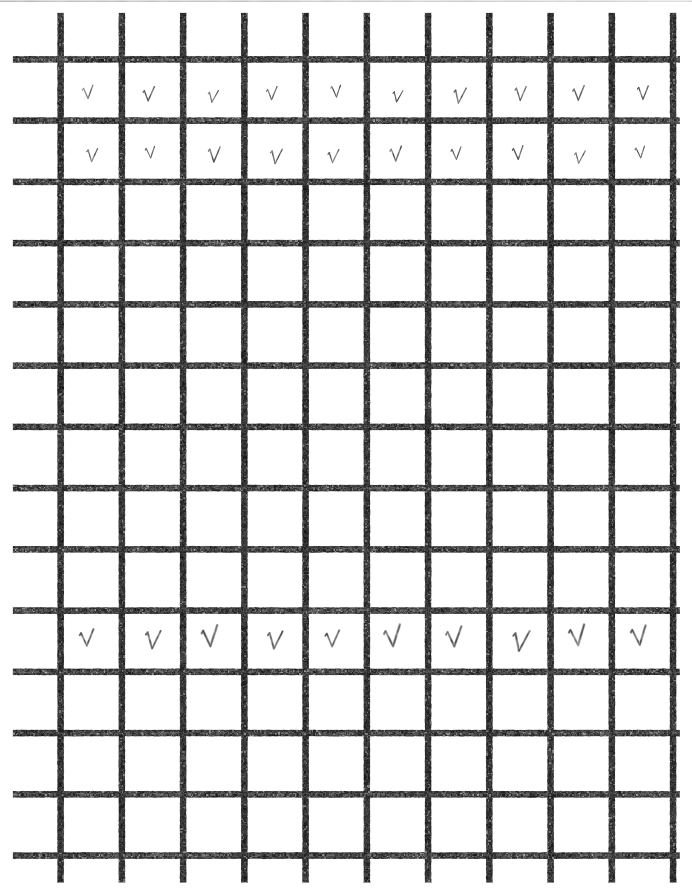
Reproduce this pattern procedurally as a Shadertoy shader.

```glsl
// Draws a speckled black grid on white paper, with three rows of pencil ticks.

float hash(vec2 p) {
    vec3 h = fract(p.xyx * vec3(0.1031, 0.1030, 0.0973));
    h += dot(h, h.yzx + 33.33);
    return fract((h.x + h.y) * h.z);
}

float noise(vec2 p) {
    vec2 i = floor(p), f = fract(p);
    f = f * f * (3.0 - 2.0 * f);
    return mix(mix(hash(i), hash(i + vec2(1, 0)), f.x),
               mix(hash(i + vec2(0, 1)), hash(i + vec2(1, 1)), f.x), f.y);
}

float segment(vec2 p, vec2 a, vec2 b) {
    vec2 pa = p - a, ba = b - a;
    return length(pa - ba * clamp(dot(pa, ba) / dot(ba, ba), 0.0, 1.0));
}

// Smooth coverage of a shape from its signed distance
float cover(float d, float px) {
    return smoothstep(0.65 * px, -0.65 * px, d);
}

// Hand-drawn tick, y pointing down, varied by its cell
float tickDistance(vec2 p, vec2 cell) {
    float a = hash(cell + 11.0), b = hash(cell + 37.0), c = hash(cell + 71.0);
    bool large = cell.y > 5.0;
    p -= vec2(0.49, large ? 0.46 : 0.56) + 0.1 * (vec2(a, b) - 0.5);
    p /= (large ? 1.3 : 0.9) + 0.25 * (c - 0.5);
    p.x += p.y * 0.25 * (b - 0.5);
    vec2 start = vec2(-0.09, -0.06 - 0.05 * a);
    vec2 foot = vec2(-0.02, 0.11);
    vec2 tip = vec2(0.08, -0.11 - 0.03 * c);
    float d = min(segment(p, start, foot), segment(p, foot, tip));
    return min(d, segment(p, start, start + vec2(-0.02, 0.03)));
}

void mainImage(out vec4 fragColor, in vec2 fragCoord) {
    // One unit is one grid cell; the first crossing is at zero, y points down
    float px = 14.63 / iResolution.y;
    vec2 p = vec2(fragCoord.x, iResolution.y - fragCoord.y) * px - vec2(0.99, 0.97);
    vec2 cell = floor(p);
    vec3 color = vec3(1.0);

    // Pencil ticks in the first, second and tenth rows
    bool ticked = cell.y == 0.0 || cell.y == 1.0 || cell.y == 9.0;
    if (ticked && cell.x >= 0.0 && cell.x < 10.0) {
        float pencil = cover(tickDistance(p - cell, cell) - 0.012, px);
        color -= pencil * (0.4 + 0.35 * noise(p * 18.0));
    }

    // Eleven upright and fourteen level bars with slightly rough edges
    vec2 nearest = clamp(floor(p + 0.5), vec2(0), vec2(10, 13));
    vec2 bar = abs(p - nearest) - 0.053 - 0.008 * (noise(p * 28.0) - 0.5);
    vec2 ends = abs(p - vec2(4.665, 6.34)) - vec2(5.445, 7.1);
    float upright = cover(max(bar.x, ends.y), px);
    float level = cover(max(bar.y, ends.x), px);

    // Toner grain: fine specks, broad mottling, paler cores on level bars
    float grain = 0.6 * hash(floor(p * 48.0) + 60.0) + 0.4 * noise(p * 22.0 + 90.0);
    float mottle = noise(p * vec2(1.6, 2.3) + 40.0);
    float core = smoothstep(0.055, 0.0, abs(p.y - nearest.y)) * level * (1.0 - 0.6 * upright);
    float tone = 0.05 + 0.27 * grain + 0.05 * mottle + 0.18 * core * grain;
    tone += 0.22 * step(0.94, hash(floor(p * 40.0) + 150.0));
    color = mix(color, vec3(tone), max(upright, level));

    // Grey sheet edge along the top, fading to the right
    float edge = cover(abs(p.y + 0.95) - 0.012, px);
    color -= edge * (0.3 - 0.012 * p.x) * (0.7 + 0.3 * noise(p * 6.0));

    fragColor = vec4(clamp(color, 0.0, 1.0), 1.0);
}
```
